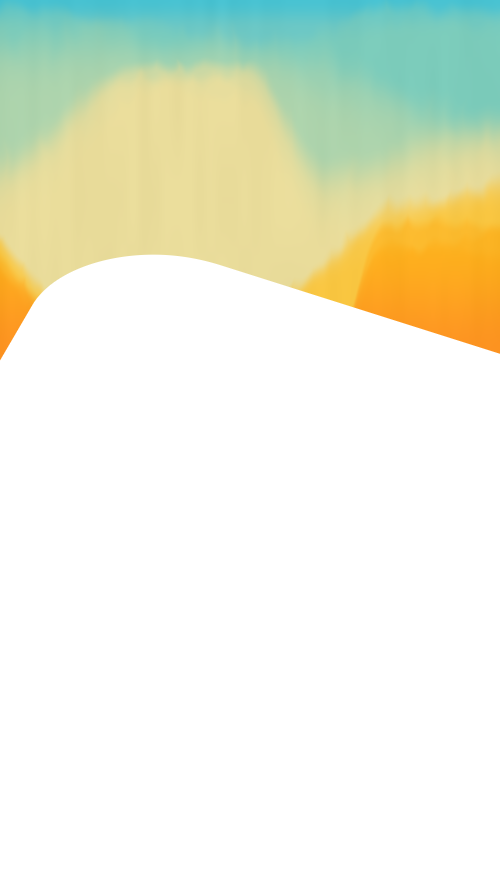
Reproduce this background procedurally as a Shadertoy shader.

```glsl
// A painted sunrise sky above a smooth white hill.
// Torn, overlapping washes run from blue through cream to orange;
// a piecewise curve (line, ellipse, parabola, line) cuts out the hill.

float hash(vec2 p) {
    return fract(sin(dot(p, vec2(127.1, 311.7))) * 43758.55);
}

float noise(vec2 p) {
    vec2 i = floor(p), f = fract(p);
    f = f * f * (3.0 - 2.0 * f);
    return mix(mix(hash(i), hash(i + vec2(1, 0)), f.x),
               mix(hash(i + vec2(0, 1)), hash(i + vec2(1, 1)), f.x), f.y);
}

// Ragged brush edge: broad lobes plus finer, pointed tufts.
float tornEdge(float x, float seed) {
    float lobes = noise(vec2(x * 9.0, seed)) - 0.5;
    float tufts = abs(noise(vec2(x * 26.0, seed + 7.0)) - 0.5);
    float hairs = noise(vec2(x * 70.0, seed + 13.0)) - 0.5;
    return 0.045 * lobes + 0.04 * tufts + 0.007 * hairs;
}

// Four translucent coats of paint filling everything below the line "top".
vec3 wash(vec3 base, vec3 paint, vec2 p, float top, float soft, float seed) {
    for (int i = 0; i < 4; i++) {
        float coat = float(i);
        float edge = top + (coat - 1.5) * (0.01 + 0.2 * soft)
                   + tornEdge(p.x + 0.02 * noise(p * 22.0 + seed), seed + coat * 3.7);
        base = mix(base, paint, 0.5 * smoothstep(-0.003, 0.007 + soft, p.y - edge));
    }
    return base;
}

// Height of the hill outline, measured down from the top.
float hillTop(float x) {
    if (x < 0.0651) return 0.721 - 1.714 * x;
    if (x < 0.307) {
        float t = (0.307 - x) / 0.2558;
        return 0.5093 + 0.1484 * (1.0 - sqrt(max(0.0, 1.0 - t * t)));
    }
    float bend = min(x, 0.442) - 0.307;
    return 0.5093 + 1.174 * bend * bend + 0.317 * max(0.0, x - 0.442);
}

vec3 paintSky(vec2 p) {
    float x = p.x, y = p.y;

    // Blue and teal upper air
    vec3 sky = mix(vec3(0.28, 0.76, 0.82), vec3(0.42, 0.78, 0.77), smoothstep(0.0, 0.06, y));
    float tealTop = 0.03 + 0.05 * exp(-pow((x - 0.5) / 0.17, 2.0));
    sky = wash(sky, vec3(0.49, 0.80, 0.73), p, tealTop, 0.03, 2.0);

    // Pale green haze
    float greenTop = 0.07 + 0.16 * smoothstep(0.42, 1.0, x);
    sky = wash(sky, vec3(0.69, 0.83, 0.67), p, greenTop, 0.09, 21.0);

    // Cream glow, crisp at its crown and soft at both sides
    float creamTop = 0.145 + 0.15 * (1.0 - smoothstep(0.0, 0.25, x))
                   + 0.19 * smoothstep(0.49, 0.66, x) - 0.08 * smoothstep(0.65, 1.0, x);
    float crown = smoothstep(0.1, 0.28, x) * (1.0 - smoothstep(0.48, 0.6, x));
    sky = wash(sky, vec3(0.93, 0.865, 0.60), p, creamTop, mix(0.10, 0.02, crown), 43.0);

    // Yellow clouds at the lower corners
    float yellowTop = min(0.37 + 1.15 * (1.0 - x) * (1.0 - x), 0.47 + 1.3 * x);
    sky = wash(sky, vec3(0.98, 0.77, 0.23), p, yellowTop, 0.035, 61.0);

    // Orange cores, deepening downwards
    float orangeTop = min(0.47 + 0.3 * (1.0 - smoothstep(0.64, 0.77, x)), 0.52 + 1.1 * x);
    vec3 orange = mix(vec3(0.99, 0.68, 0.10), vec3(0.99, 0.56, 0.12), smoothstep(0.48, 0.72, y));
    sky = wash(sky, orange, p, orangeTop, 0.02, 83.0);

    // Faint vertical bristle streaks
    return sky + 0.02 * (noise(vec2(x * 45.0, y * 5.0)) - 0.5);
}

void mainImage(out vec4 fragColor, in vec2 fragCoord) {
    // Canvas widths, with y pointing down from the top edge
    vec2 p = vec2(fragCoord.x, iResolution.y - fragCoord.y) / iResolution.x;

    float depth = p.y - hillTop(p.x);
    float pixel = length(vec2(dFdx(depth), dFdy(depth)));
    float hill = clamp(0.5 + depth / pixel, 0.0, 1.0);

    fragColor = vec4(mix(paintSky(p), vec3(1.0), hill), 1.0);
}
```
